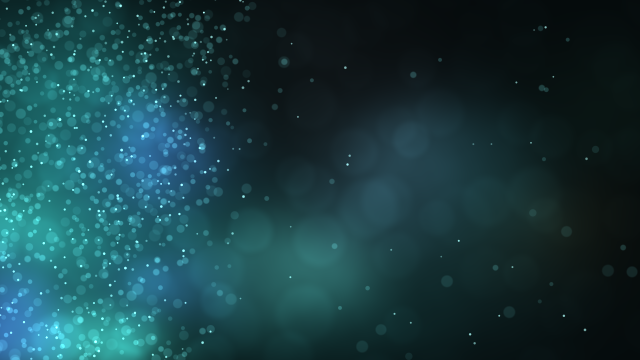
Reproduce this background procedurally as a Shadertoy shader.

```glsl
float hash(vec2 p) {
    return fract(sin(dot(p, vec2(127.1, 311.7))) * 43758.5453);
}

float noise(vec2 p) {
    vec2 cell = floor(p);
    vec2 f = fract(p);
    f = f * f * (3.0 - 2.0 * f);
    float low = mix(hash(cell), hash(cell + vec2(1.0, 0.0)), f.x);
    float high = mix(hash(cell + vec2(0.0, 1.0)), hash(cell + 1.0), f.x);
    return mix(low, high, f.y);
}

float fbm(vec2 p) {
    float sum = 0.0;
    float weight = 0.5;
    for (int i = 0; i < 4; i++) {
        sum += weight * noise(p);
        p = mat2(1.6, 1.2, -1.2, 1.6) * p + 7.3;
        weight *= 0.5;
    }
    return sum;
}

// Elliptical gaussian light
vec3 glow(vec2 p, vec2 center, vec2 radius, vec3 color) {
    vec2 d = (p - center) / radius;
    return color * exp(-dot(d, d));
}

// Probability of dust: crowded at the left, thinning to the right
float dustDensity(vec2 p) {
    float reach = 0.62 + 0.22 * p.y;
    float crowd = 1.0 - smoothstep(0.25, reach + 0.12, p.x);
    return crowd * (0.45 + 0.75 * noise(p * 6.0 + 3.0));
}

// Scattered discs, one candidate per cell of a rotated grid
float discs(vec2 p, float scale, float radius, float softness, float amount, float stray, float seed) {
    float angle = seed * 1.7;
    mat2 turn = mat2(cos(angle), sin(angle), -sin(angle), cos(angle));
    vec2 grid = turn * p * scale;
    vec2 cell = floor(grid);
    vec2 key = cell + seed * 17.0;
    float size = radius * mix(0.55, 1.0, hash(key + 5.1));
    float edge = max(size * softness, 0.7 / iResolution.y);
    float margin = min((size + edge) * scale, 0.5);
    vec2 jitter = vec2(hash(key + 1.3), hash(key + 2.7));
    vec2 center = cell + mix(vec2(margin), vec2(1.0 - margin), jitter);
    vec2 place = center * turn / scale;
    float chance = max(dustDensity(place) * amount, stray);
    float present = step(hash(key + 8.9), chance);
    float dist = length(grid - center) / scale;
    float shape = 1.0 - smoothstep(size - edge, size + edge, dist);
    return present * shape * mix(0.35, 1.0, hash(key + 4.2));
}

// Coloured clouds of light
vec3 nebula(vec2 p) {
    vec3 teal = vec3(0.07, 0.29, 0.29);
    vec3 cyan = vec3(0.16, 0.52, 0.49);
    vec3 blue = vec3(0.11, 0.17, 0.36);
    vec3 slate = vec3(0.09, 0.16, 0.19);
    vec3 c = glow(p, vec2(0.05, 0.52), vec2(0.48, 0.42), teal * 0.85);
    c += glow(p, vec2(0.22, 0.77), vec2(0.28, 0.20), teal * 0.45);
    c += glow(p, vec2(0.02, 0.35), vec2(0.20, 0.13), cyan * 0.55);
    c += glow(p, vec2(0.25, 0.04), vec2(0.21, 0.12), cyan);
    c += glow(p, vec2(0.00, 0.10), vec2(0.13, 0.14), blue * 1.25);
    c += glow(p, vec2(0.43, 0.55), vec2(0.18, 0.14), blue * 0.85);
    c += glow(p, vec2(0.46, 0.21), vec2(0.16, 0.10), blue * 0.55);
    c += glow(p, vec2(0.42, 0.30), vec2(0.36, 0.20), teal * 0.45);
    c += glow(p, vec2(0.81, 0.25), vec2(0.22, 0.14), vec3(0.12, 0.25, 0.24));
    c += glow(p, vec2(0.88, 0.10), vec2(0.35, 0.18), teal * 0.25);
    c += glow(p, vec2(1.00, 0.42), vec2(0.20, 0.15), slate * 0.65);
    c += glow(p, vec2(1.15, 0.58), vec2(0.19, 0.15), slate);
    c += glow(p, vec2(1.37, 0.48), vec2(0.20, 0.20), slate * vec3(0.4, 0.65, 0.6));
    c += glow(p, vec2(1.25, 0.22), vec2(0.35, 0.22), slate * vec3(0.25, 0.4, 0.35));
    c += glow(p, vec2(1.68, 0.72), vec2(0.24, 0.18), vec3(0.015, 0.035, 0.025));
    c += glow(p, vec2(1.55, 0.36), vec2(0.25, 0.17), vec3(0.035, 0.025, 0.005));
    c += glow(p, vec2(0.90, 0.75), vec2(0.35, 0.28), vec3(0.035, 0.030, 0.035));
    return c;
}

void mainImage(out vec4 fragColor, in vec2 fragCoord) {
    vec2 p = fragCoord / iResolution.y;
    vec3 night = vec3(0.018, 0.040, 0.044);
    vec3 mist = vec3(0.28, 0.55, 0.55);
    vec3 spark = vec3(0.68, 0.96, 0.94);

    // Softly uneven clouds
    vec2 warp = vec2(fbm(p * 3.0), fbm(p * 3.0 + 11.0)) - 0.47;
    vec3 color = night + nebula(p + 0.10 * warp) * (0.72 + 0.6 * fbm(p * 4.0 + 5.0));

    // Wide, barely lit lens discs
    for (int i = 0; i < 3; i++) {
        float seed = float(i) + 1.0;
        color += color * 0.16 * discs(p, 4.5, 0.085, 0.22, 0.0, 0.65, seed);
    }

    // Translucent dust and bright sparks
    for (int i = 0; i < 3; i++) {
        float seed = float(i) + 4.0;
        color += mist * 0.24 * discs(p, 18.0, 0.017, 0.18, 0.50, 0.0, seed);
        color += mist * 0.42 * discs(p, 30.0, 0.009, 0.30, 0.40, 0.002, seed + 4.0);
        color += spark * 0.80 * discs(p, 30.0, 0.0036, 0.60, 0.30, 0.010, seed + 8.0);
    }

    fragColor = vec4(clamp(color, 0.0, 1.0), 1.0);
}
```
